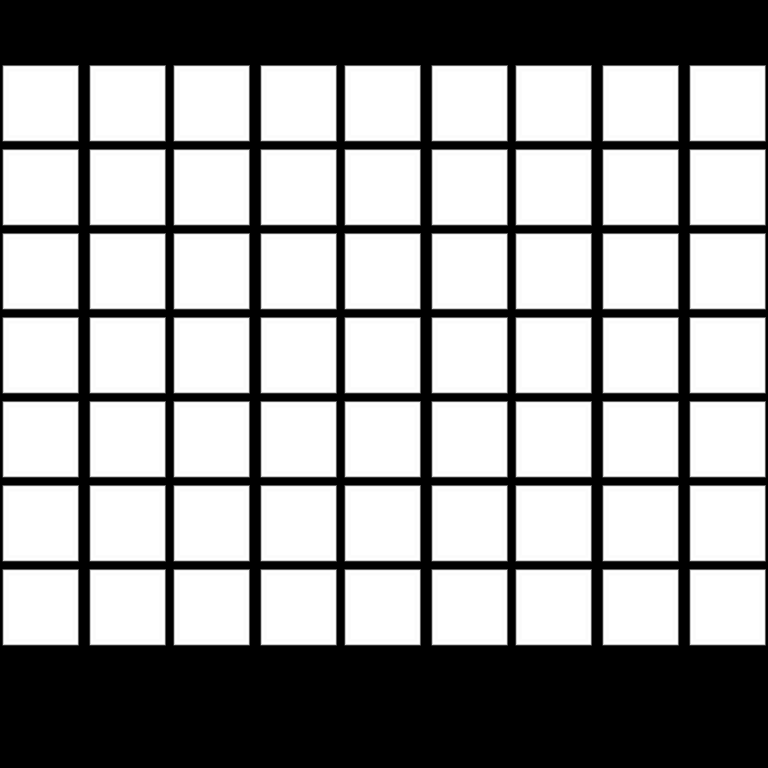
This pattern is drawn by a WebGL 2 fragment shader. Its source:

```glsl
#version 300 es
precision highp float;

uniform vec2 u_resolution;
out vec4 fragColor;

float boxDistance(vec2 p, float halfSide) {
    vec2 q = abs(p) - halfSide;
    return length(max(q, 0.0)) + min(max(q.x, q.y), 0.0);
}

void main() {
    // The canvas spans 256 units each way
    vec2 p = gl_FragCoord.xy / u_resolution * 256.0;
    float pixel = 256.0 / min(u_resolution.x, u_resolution.y);

    // Nine columns by seven rows
    float column = clamp(floor((p.x + 1.0) / 28.58), 0.0, 8.0);
    float row = clamp(floor((p.y - 39.5) / 28.0), 0.0, 6.0);

    // Columns snap to whole units, so the vertical gaps vary in width
    vec2 corner = vec2(1.0 + floor(column * 28.58 + 0.45), 41.0 + row * 28.0);
    float d = boxDistance(p - corner - 12.55, 12.55);

    // White tiles on black, with a soft edge and a faint inner rim
    float softness = max(0.4, 0.6 * pixel);
    float tile = 1.0 - smoothstep(-softness, softness, d);
    float rim = 0.015 * (1.0 - smoothstep(0.2, 0.7, abs(d + 1.5)));

    fragColor = vec4(vec3(tile - rim * tile), 1.0);
}
```
